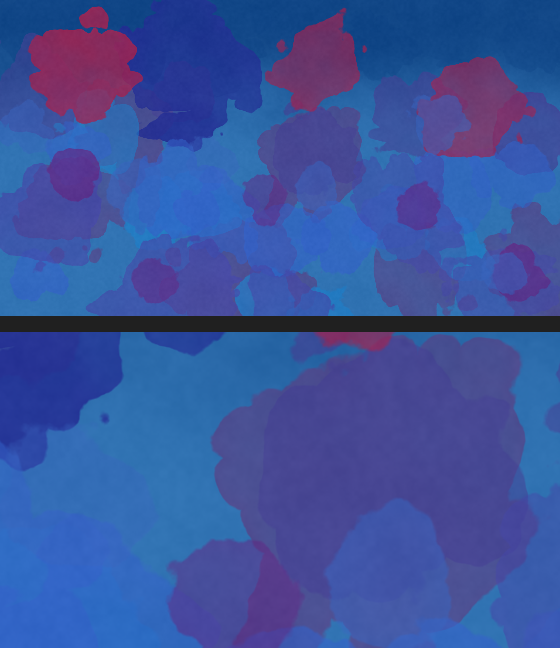
Top: the whole. Bottom: its middle third, enlarged.
Reproduce this background procedurally as a Shadertoy shader.

```glsl
// Translucent watercolour blots in blue, violet and crimson over a navy-to-azure wash.
// Each group scatters lobed discs along a region; billowed value noise shapes their
// ragged rims and uneven pigment, and a fine paper grain covers everything.

float hash12(vec2 p) {
    vec3 q = fract(p.xyx * 0.1031);
    q += dot(q, q.yzx + 33.33);
    return fract((q.x + q.y) * q.z);
}

vec2 hash22(vec2 p) {
    return vec2(hash12(p + 3.7), hash12(p.yx + 41.3));
}

float valueNoise(vec2 p) {
    vec2 cell = floor(p);
    vec2 f = fract(p);
    f = f * f * (3.0 - 2.0 * f);
    float low = mix(hash12(cell), hash12(cell + vec2(1, 0)), f.x);
    float high = mix(hash12(cell + vec2(0, 1)), hash12(cell + vec2(1, 1)), f.x);
    return mix(low, high, f.y);
}

float fbm(vec2 p) {
    float sum = 0.0, amplitude = 0.5;
    for (int i = 0; i < 4; i++) {
        sum += amplitude * valueNoise(p);
        p = p * 2.03 + 7.1;
        amplitude *= 0.5;
    }
    return sum;
}

// Round bulges separated by sharp creases
float billow(vec2 p) {
    return abs(2.0 * valueNoise(p) - 1.0);
}

// Signed distance to a lobed, ragged blot
float blotDistance(vec2 p, vec2 center, float radius, float seed) {
    vec2 q = p + seed;
    vec2 bend = vec2(valueNoise(q * 3.5), valueNoise(q * 3.5 + 19.0)) - 0.5;
    float lobes = 0.70 + 0.55 * billow(q * 9.0) + 0.20 * billow(q * 22.0);
    float fringe = 0.022 * (fbm(q * 45.0) - 0.47);
    return length(p - center + radius * 0.5 * bend) - radius * lobes - fringe;
}

// Scatters blots through region = (left, bottom, right, top), in canvas fractions
vec3 paintBlots(vec3 color, vec2 p, float aspect, int count, vec4 region,
                vec2 radii, vec3 pigment, float opacity, float seed) {
    for (int i = 0; i < count; i++) {
        vec2 id = vec2(float(i), seed);
        vec2 h = hash22(id);
        vec2 spot = vec2((float(i) + mix(0.2, 0.8, h.x)) / float(count), h.y);
        vec2 center = mix(region.xy, region.zw, spot) * vec2(aspect, 1.0);
        float radius = mix(radii.x, radii.y, hash12(id + 9.2));
        if (distance(p, center) > radius * 1.85 + 0.02) continue;

        float blotSeed = seed * 5.3 + float(i) * 3.1;
        float d = blotDistance(p, center, radius, blotSeed);
        float softness = max(0.003, 0.8 / iResolution.y);
        float mask = 1.0 - smoothstep(-softness, softness, d);
        float rim = exp(-abs(d) * 70.0);
        float density = mix(0.65, 1.2, fbm(p * 5.0 + blotSeed)) + 0.10 * rim;
        density *= mix(0.8, 1.15, hash12(id + 27.4));
        color = mix(color, pigment, clamp(mask * density * opacity, 0.0, 1.0));
    }
    return color;
}

void mainImage(out vec4 fragColor, in vec2 fragCoord) {
    vec2 p = fragCoord / iResolution.y;
    float aspect = iResolution.x / iResolution.y;

    // Base wash
    vec3 azure = vec3(0.19, 0.45, 0.70);
    vec3 navy = vec3(0.07, 0.28, 0.53);
    float height = p.y + 0.25 * (fbm(p * 4.0) - 0.47);
    vec3 color = mix(azure, navy, smoothstep(0.55, 0.92, height));

    // Broad, quiet layers
    color = paintBlots(color, p, aspect, 7, vec4(0.0, 0.84, 1.0, 1.0),
                       vec2(0.10, 0.19), vec3(0.05, 0.26, 0.52), 0.35, 1.0);
    color = paintBlots(color, p, aspect, 6, vec4(0.0, 0.08, 1.0, 0.62),
                       vec2(0.15, 0.22), vec3(0.35, 0.25, 0.52), 0.65, 2.0);
    color = paintBlots(color, p, aspect, 5, vec4(0.03, 0.54, 1.0, 0.74),
                       vec2(0.11, 0.16), vec3(0.27, 0.25, 0.58), 0.65, 3.0);
    color = paintBlots(color, p, aspect, 1, vec4(0.27, 0.79, 0.41, 0.86),
                       vec2(0.20, 0.23), vec3(0.14, 0.18, 0.58), 0.85, 4.0);

    // Bright azure and blue patches
    color = paintBlots(color, p, aspect, 7, vec4(0.10, 0.0, 0.85, 0.64),
                       vec2(0.08, 0.14), vec3(0.12, 0.50, 0.79), 0.65, 5.0);
    color = paintBlots(color, p, aspect, 9, vec4(0.0, 0.05, 1.0, 0.58),
                       vec2(0.08, 0.14), vec3(0.20, 0.38, 0.78), 0.65, 6.0);
    color = paintBlots(color, p, aspect, 5, vec4(0.05, 0.0, 1.0, 0.40),
                       vec2(0.12, 0.18), vec3(0.27, 0.28, 0.66), 0.65, 7.0);

    // Purple and crimson accents
    color = paintBlots(color, p, aspect, 5, vec4(0.02, 0.10, 1.0, 0.52),
                       vec2(0.07, 0.12), vec3(0.38, 0.16, 0.52), 0.65, 8.0);
    color = paintBlots(color, p, aspect, 3, vec4(0.02, 0.62, 1.0, 0.80),
                       vec2(0.13, 0.17), vec3(0.62, 0.14, 0.32), 0.78, 9.0);
    color = paintBlots(color, p, aspect, 6, vec4(0.0, 0.12, 1.0, 0.62),
                       vec2(0.06, 0.10), vec3(0.22, 0.39, 0.74), 0.55, 10.0);

    // Paper grain
    color += 0.030 * (fbm(p * 110.0) - 0.47) + 0.03 * (fbm(p * 14.0) - 0.47);
    fragColor = vec4(clamp(color, 0.0, 1.0), 1.0);
}
```
